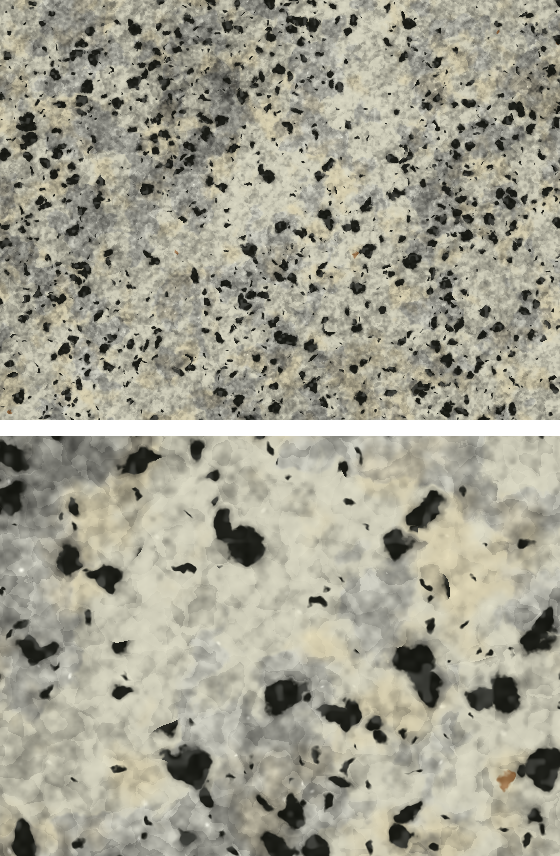
Top: the whole. Bottom: its middle third, enlarged.
A WebGL 2 fragment shader for this texture:

```glsl
#version 300 es
precision highp float;
// Rough speckled granite: cream feldspar and grey quartz built from warped
// Voronoi crystals, with clustered black mica grains, rust flecks and glints.
// Lengths are measured in canvas heights.
uniform vec2 u_resolution;
out vec4 fragColor;

const vec3 CREAM = vec3(1.0, 0.99, 0.895);
const vec3 QUARTZ = vec3(1.0, 1.0, 0.94);
const vec3 MICA = vec3(0.085, 0.09, 0.07);
const vec3 RUST = vec3(0.50, 0.30, 0.13);

vec3 hash3(vec2 p) {
  vec3 q = fract(p.xyx * vec3(0.1031, 0.1030, 0.0973));
  q += dot(q, q.yxz + 33.33);
  return fract((q.xxy + q.yzz) * q.zyx);
}

float noise(vec2 p) {
  vec2 i = floor(p), f = fract(p);
  f = f * f * (3.0 - 2.0 * f);
  float low = mix(hash3(i).x, hash3(i + vec2(1, 0)).x, f.x);
  float high = mix(hash3(i + vec2(0, 1)).x, hash3(i + vec2(1, 1)).x, f.x);
  return mix(low, high, f.y);
}

float fbm(vec2 p) {
  float sum = 0.0, amplitude = 0.5;
  for (int i = 0; i < 4; i++) {
    sum += amplitude * noise(p);
    p = mat2(1.6, 1.2, -1.2, 1.6) * p + 7.3;
    amplitude *= 0.5;
  }
  return sum / 0.9375;
}

vec2 warp(vec2 p, float frequency) {
  return vec2(fbm(p * frequency + 3.1), fbm(p * frequency + 41.7)) - 0.5;
}

// Random tone of the nearest Voronoi crystal.
float crystalTone(vec2 p, float seed) {
  vec2 cell = floor(p);
  float nearest = 9.0, tone = 0.0;
  for (int y = -1; y <= 1; y++)
    for (int x = -1; x <= 1; x++) {
      vec2 id = cell + vec2(x, y);
      vec3 h = hash3(id + seed);
      float d = length(id + h.xy - p);
      if (d < nearest) { nearest = d; tone = h.z; }
    }
  return tone;
}

// Signed distance, in cells, to scattered elongated grains.
float grainDistance(vec2 p, float chance, vec2 radii, float seed) {
  vec2 cell = floor(p);
  float nearest = 2.0;
  for (int y = -1; y <= 1; y++)
    for (int x = -1; x <= 1; x++) {
      vec2 id = cell + vec2(x, y);
      vec3 place = hash3(id + seed), form = hash3(id + seed + 57.0);
      if (place.z > chance) continue;
      float angle = 6.283 * form.x, c = cos(angle), s = sin(angle);
      vec2 d = mat2(c, -s, s, c) * (id + place.xy - p);
      d.y *= mix(1.0, 1.9, form.y);
      nearest = min(nearest, length(d) - mix(radii.x, radii.y, form.z));
    }
  return nearest;
}

float coverage(float distance, float scale) {
  float soft = max(0.0016, 0.8 / u_resolution.y) * scale;
  return 1.0 - smoothstep(-soft, soft, distance);
}

// Difference of a rough height field along the light direction.
float relief(vec2 p, float frequency) {
  vec2 q = p * frequency;
  return fbm(q) - fbm(q + vec2(-0.35, 0.45));
}

void main() {
  vec2 p = gl_FragCoord.xy / u_resolution.y + 2.0;
  vec2 ragged = p + 0.022 * warp(p, 55.0);
  float broad = fbm(p * 3.2 + 11.0);
  float cluster = fbm(p * 7.0 + 23.0);
  float fine = noise(p * 175.0) - 0.5;

  // Crystalline ground
  float quartz = smoothstep(0.53, 0.61, fbm(ragged * 15.0 + 5.0) + 0.25 * (cluster - 0.5));
  float tone = 0.71 + 0.30 * (broad - 0.5) + 0.22 * (fbm(p * 38.0) - 0.5);
  tone += 0.13 * (crystalTone(ragged * 36.0, 9.0) - 0.5);
  tone += 0.13 * (crystalTone(ragged * 85.0, 31.0) - 0.5);
  tone += 0.30 * relief(p, 60.0) + 0.17 * fine - 0.13 * quartz;
  tone = min(tone, 0.80 + 0.3 * (tone - 0.80));
  vec3 color = tone * mix(CREAM, QUARTZ, quartz);
  color *= mix(vec3(1.0), vec3(1.02, 0.99, 0.93), smoothstep(0.5, 0.75, fbm(p * 20.0 + 71.0)));

  // Rust flecks and bright facets
  float rust = coverage(grainDistance(ragged * 28.0, 0.008, vec2(0.12, 0.3), 83.0), 28.0);
  color = mix(color, RUST + 0.2 * fine, 0.7 * rust);
  float glint = coverage(grainDistance(p * 90.0, 0.035, vec2(0.08, 0.22), 45.0), 90.0);
  color += 0.22 * glint * mix(0.3, 1.0, quartz);

  // Black grains, denser in clusters, with shaded rims
  float density = smoothstep(0.28, 0.72, cluster);
  float large = grainDistance(ragged * 31.0, 0.08 + 0.44 * density, vec2(0.16, 0.5), 17.0);
  float small = grainDistance(ragged * 70.0, 0.04 + 0.14 * density, vec2(0.12, 0.38), 61.0);
  float mica = max(coverage(large, 31.0), coverage(small, 70.0));
  color *= 1.0 - 0.20 * (1.0 - smoothstep(0.0, 0.22, large));
  float sheen = smoothstep(0.56, 0.85, noise(p * 120.0 + 19.0));
  vec3 micaColor = MICA + 0.15 * sheen + 0.05 * fine;
  color = mix(color, micaColor, 0.96 * mica);

  fragColor = vec4(clamp(color, 0.0, 1.0), 1.0);
}
```
